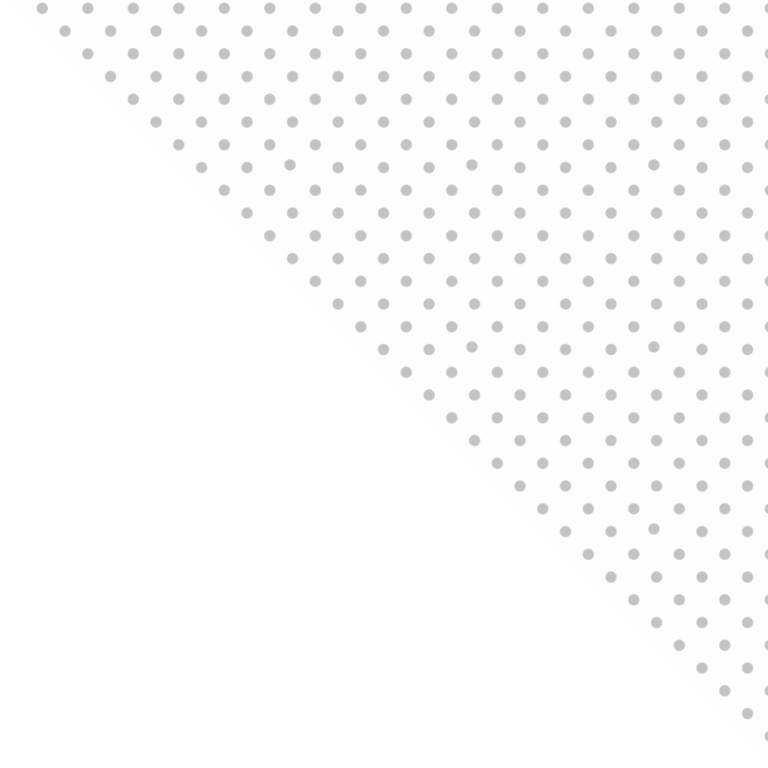
This pattern is drawn by a three.js fragment shader. Its source:

```glsl
// Grey polka dots on a checkerboard lattice filling the upper right triangle.
// Each square cell holds at most one dot; a parity test and a diagonal test
// choose the cells, and one dot per eight by eight block sits slightly askew.

#define PITCH 0.029622
#define FIRST_DOT vec2(0.0551, 0.9892)
#define RADIUS 0.0073
#define SOFTNESS 0.0015
#define NUDGE vec2(-0.0034, 0.0034)
#define BLOCK 8.0
#define FOLD_OFFSET 0.007
#define DOT_COLOR vec3(0.765)
#define PAPER_COLOR vec3(0.998)
#define TINT_COLOR vec3(0.994)

varying vec2 vUv;

// 1 when the cell (column, row from the top) carries a dot
float hasDot(vec2 cell) {
  float evenCell = 1.0 - step(1.0, mod(cell.x + cell.y + 0.5, 2.0));
  float rightOfDiagonal = step(cell.y - 0.5, cell.x);
  return evenCell * rightOfDiagonal;
}

// 1 for the single askew cell in each block: column 3, row 7
float isAskew(vec2 cell) {
  vec2 place = floor(mod(cell + 0.5, BLOCK));
  return 1.0 - step(0.5, distance(place, vec2(3.0, 7.0)));
}

float dotMask(vec2 p) {
  // Nearest cell, with rows counted downward
  vec2 flip = vec2(1.0, -1.0);
  vec2 cell = floor((p - FIRST_DOT) * flip / PITCH + 0.5);
  vec2 center = FIRST_DOT + cell * flip * PITCH + NUDGE * isAskew(cell);
  float edge = distance(p, center) - RADIUS;
  return hasDot(cell) * (1.0 - smoothstep(-SOFTNESS, SOFTNESS, edge));
}

void main() {
  // Barely tinted triangle beneath the dots
  float fold = vUv.x + vUv.y - 1.0 - FOLD_OFFSET;
  float tint = smoothstep(-SOFTNESS, SOFTNESS, fold);
  vec3 color = mix(PAPER_COLOR, TINT_COLOR, tint);

  color = mix(color, DOT_COLOR, dotMask(vUv));
  gl_FragColor = vec4(color, 1.0);
}
```
